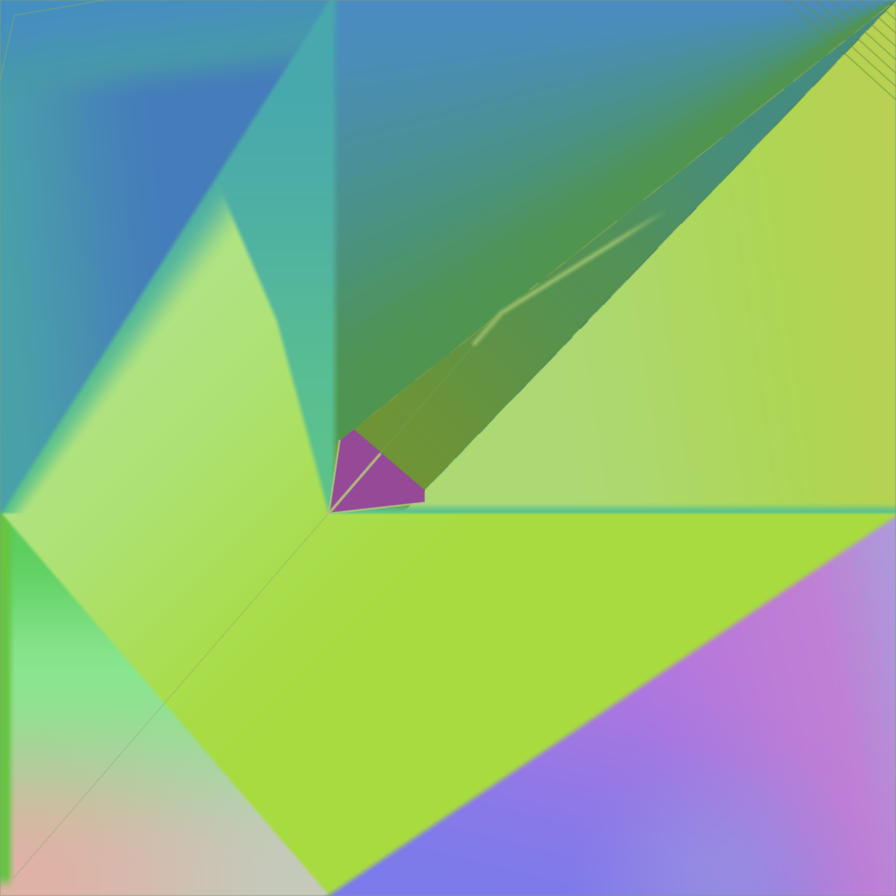
This background is drawn by a WebGL 2 fragment shader. Its source:

```glsl
#version 300 es
precision highp float;
// Folded facets of lime, teal, blue and violet that meet at a small purple gem.
// Each facet is a gradient, masked by signed distances to its edge lines;
// fine strokes, dashes and corner hatching are laid over the top.
uniform vec2 u_resolution;
out vec4 outColor;

const vec2 LEFT = vec2(0.002, 0.427);
const vec2 BOTTOM = vec2(0.367, 0.001);
const vec2 HUB = vec2(0.367, 0.427);
const vec2 RIGHT = vec2(1.0, 0.424);
const vec2 TOP = vec2(0.368, 1.0);
const vec2 CORNER = vec2(1.0);
const vec2 BEND = vec2(0.309, 0.642);
const vec2 PEAK = vec2(0.255, 0.768);
const vec2 GEM_LEFT = vec2(0.379, 0.508);
const vec2 GEM_TOP = vec2(0.395, 0.521);
const vec2 GEM_RIGHT = vec2(0.474, 0.453);
const vec2 GEM_LOW = vec2(0.474, 0.439);

// Signed distance to line a-b, positive on its right.
float side(vec2 p, vec2 a, vec2 b) {
  vec2 d = normalize(b - a);
  return d.y * (p.x - a.x) - d.x * (p.y - a.y);
}

float mask(float d, float soft) { return smoothstep(-soft, soft, d); }

float segment(vec2 p, vec2 a, vec2 b) {
  vec2 ab = b - a;
  return length(p - a - ab * clamp(dot(p - a, ab) / dot(ab, ab), 0.0, 1.0));
}

float stroke(vec2 p, vec2 a, vec2 b, float width, float soft) {
  return 1.0 - smoothstep(width - soft, width + soft, segment(p, a, b));
}

float hash(float n) { return fract(sin(n * 127.1) * 43758.5453); }

// Stroke broken into dashes of random strength.
float dashes(vec2 p, vec2 a, vec2 b, float soft) {
  float cell = floor(dot(p - a, normalize(b - a)) * 80.0);
  return stroke(p, a, b, 0.0008, soft) * hash(cell);
}

vec3 limeField(vec2 p) {
  vec3 pale = vec3(0.69, 0.89, 0.51);
  vec3 lime = vec3(0.655, 0.86, 0.25);
  return mix(pale, lime, smoothstep(-0.5, 0.15, p.x - p.y));
}

vec3 blueFacet(vec2 p) {
  vec3 teal = vec3(0.29, 0.63, 0.66);
  vec3 blue = vec3(0.27, 0.49, 0.73);
  vec3 c = mix(teal, blue, smoothstep(-0.02, 0.2, p.x + 0.1 * (p.y - 0.7)));
  float fold = p.y - 0.895 - 0.12 * p.x;
  vec3 band = mix(vec3(0.28, 0.6, 0.66), vec3(0.27, 0.56, 0.75), smoothstep(0.0, 0.09, fold));
  return mix(c, band, mask(fold, 0.025));
}

vec3 tealFacet(vec2 p) {
  return mix(vec3(0.36, 0.76, 0.55), vec3(0.28, 0.66, 0.68), smoothstep(0.45, 0.95, p.y));
}

// Blue to green, fanned about the upper right corner.
vec3 skyFacet(vec2 p) {
  float fan = (1.0 - p.y) / max(1.0 - p.x, 0.001) / 0.79;
  vec3 c = mix(vec3(0.29, 0.55, 0.75), vec3(0.29, 0.57, 0.55), smoothstep(0.0, 0.55, fan));
  return mix(c, vec3(0.31, 0.58, 0.31), smoothstep(0.4, 0.95, fan));
}

vec3 stripFacet(vec2 p) {
  float t = 0.5 * (p.x + p.y);
  vec3 c = mix(vec3(0.43, 0.58, 0.21), vec3(0.33, 0.57, 0.32), smoothstep(0.46, 0.68, t));
  return mix(c, vec3(0.27, 0.55, 0.5), smoothstep(0.66, 0.87, t));
}

vec3 sunFacet(vec2 p) {
  float t = p.x + 0.15 * (p.y - 0.5);
  vec3 c = mix(vec3(0.68, 0.85, 0.46), vec3(0.68, 0.84, 0.33), smoothstep(0.6, 0.93, t));
  return mix(c, vec3(0.72, 0.82, 0.32), smoothstep(0.85, 1.05, t));
}

vec3 blushFacet(vec2 p) {
  vec3 c = mix(vec3(0.54, 0.9, 0.56), vec3(0.36, 0.81, 0.37), smoothstep(0.24, 0.4, p.y));
  vec3 blush = mix(vec3(0.87, 0.7, 0.65), vec3(0.77, 0.79, 0.73), smoothstep(0.03, 0.34, p.x));
  c = mix(blush, c, smoothstep(0.03, 0.26, p.y));
  float sliver = (1.0 - mask(p.x - 0.012, 0.006)) * smoothstep(0.005, 0.025, p.y);
  return mix(c, vec3(0.4, 0.77, 0.26), sliver);
}

vec3 violetFacet(vec2 p) {
  vec3 c = mix(vec3(0.49, 0.48, 0.92), vec3(0.7, 0.46, 0.87), smoothstep(0.0, 0.36, p.y + 0.25 * (p.x - 0.5)));
  c = mix(c, vec3(0.75, 0.5, 0.83), smoothstep(0.68, 0.96, p.x - 0.25 * (0.25 - p.y)));
  c = mix(c, vec3(0.67, 0.61, 0.86), smoothstep(0.88, 1.02, p.x + 0.2 * (p.y - 0.4)));
  return mix(c, vec3(0.6, 0.57, 0.88), 0.7 * (1.0 - smoothstep(0.0, 0.18, length(p - vec2(0.8, 0.02)))));
}

void main() {
  vec2 p = gl_FragCoord.xy / u_resolution;
  float aa = 1.0 / min(u_resolution.x, u_resolution.y);
  vec3 pale = vec3(0.72, 0.83, 0.47);
  vec3 col = limeField(p);

  // Left half: teal around the leaf, blue beyond the slope.
  float slope = side(p, LEFT, TOP);
  float leafFade = 0.025 + 0.1 * max(p.y - LEFT.y, 0.0);
  float leafEdge = -max(side(p, HUB, BEND), side(p, BEND, PEAK));
  float leaf = smoothstep(0.0, leafFade, slope) * mask(leafEdge, 0.004);
  col = mix(col, tealFacet(p), (1.0 - leaf) * mask(p.y - HUB.y, 0.002));
  col = mix(col, blueFacet(p), mask(-slope, 0.004));

  // Right half: sky, dark strip and sunlit panel.
  float upper = side(p, GEM_TOP, CORNER);
  float lower = side(p, GEM_RIGHT, CORNER);
  vec3 panel = mix(skyFacet(p), stripFacet(p), mask(upper, aa));
  float streak = max(stroke(p, vec2(0.53, 0.617), vec2(0.56, 0.651), 0.002, 0.004),
                     stroke(p, vec2(0.56, 0.651), vec2(0.74, 0.763), 0.002, 0.004));
  panel = mix(panel, pale, 0.75 * streak * (1.0 - smoothstep(0.68, 0.76, p.x)));
  panel = mix(panel, sunFacet(p), mask(lower, aa));
  col = mix(col, panel, mask(p.x - 0.374, 0.006) * mask(p.y - 0.434, 0.006));

  // Lower corners.
  col = mix(col, blushFacet(p), mask(side(p, BOTTOM, LEFT) * -1.0, 0.003));
  col = mix(col, violetFacet(p), mask(side(p, BOTTOM, RIGHT), 0.005));

  // Fine diagonal, gem and its bright edges.
  col = mix(col, vec3(0.5, 0.62, 0.4), 0.35 * stroke(p, vec2(0.015, 0.02), vec2(0.56, 0.651), 0.0006, aa));
  float gem = min(side(p, HUB, GEM_LEFT), side(p, GEM_LEFT, GEM_TOP));
  gem = min(gem, min(side(p, GEM_TOP, GEM_RIGHT), side(p, GEM_RIGHT, GEM_LOW)));
  gem = min(gem, side(p, GEM_LOW, HUB));
  col = mix(col, vec3(0.58, 0.29, 0.59), mask(gem, aa));
  float rim = max(stroke(p, HUB, GEM_LEFT, 0.001, aa), stroke(p, HUB, GEM_LOW, 0.001, aa));
  rim = max(rim, stroke(p, HUB, vec2(0.424, 0.493), 0.0015, aa));
  col = mix(col, pale, 0.8 * rim);
  col = mix(col, vec3(0.6, 0.68, 0.35), 0.7 * dashes(p, GEM_TOP, CORNER, aa));
  col = mix(col, vec3(0.2, 0.45, 0.38), 0.8 * dashes(p, GEM_RIGHT, CORNER, aa));

  // Corner hatching, corner outline and border.
  float across = dot(p - CORNER, vec2(0.67, 0.74));
  float hatch = abs(fract(across / 0.011) - 0.5) * 0.011;
  float hatchLine = (1.0 - smoothstep(0.0, 0.0006 + aa, hatch)) * step(-0.09, across);
  col = mix(col, vec3(0.4, 0.55, 0.25), 0.45 * hatchLine);
  float outline = max(stroke(p, vec2(0.0, 0.91), vec2(0.016, 0.983), 0.0006, aa),
                      stroke(p, vec2(0.016, 0.983), vec2(0.117, 1.0), 0.0006, aa));
  col = mix(col, vec3(0.5, 0.66, 0.45), 0.6 * outline);
  vec2 toEdge = min(p, 1.0 - p);
  col = mix(vec3(0.5, 0.6, 0.5), col, mix(0.5, 1.0, smoothstep(0.0, 0.002, min(toEdge.x, toEdge.y))));
  outColor = vec4(col, 1.0);
}
```
